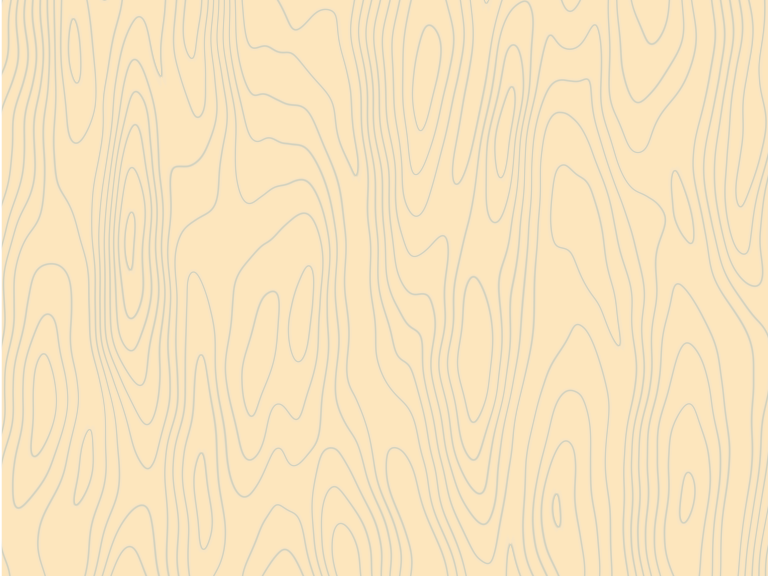
Reproduce this pattern procedurally as a WebGL 2 fragment shader.

```glsl
#version 300 es
precision highp float;
// Wood grain: thin grey-green contour lines on cream. The height field is a
// soft minimum of upright elliptical cones around jittered knots, bent by
// gradient noise; its level lines give the rings, tongues and long fibres.
uniform vec2 u_resolution;
out vec4 fragColor;

vec2 hash2(vec2 cell) {
    vec3 q = fract(cell.xyx * vec3(0.1031, 0.1030, 0.0973));
    q += dot(q, q.yzx + 33.33);
    return fract((q.xx + q.yz) * q.zy);
}

float cornerSlope(vec2 cell, vec2 corner, vec2 f) {
    float angle = 6.2832 * hash2(cell + corner + 57.0).x;
    return dot(vec2(cos(angle), sin(angle)), f - corner);
}

float gradientNoise(vec2 p) {
    vec2 cell = floor(p), f = p - cell;
    vec2 u = f * f * f * (f * (f * 6.0 - 15.0) + 10.0);
    float low = mix(cornerSlope(cell, vec2(0, 0), f), cornerSlope(cell, vec2(1, 0), f), u.x);
    float high = mix(cornerSlope(cell, vec2(0, 1), f), cornerSlope(cell, vec2(1, 1), f), u.x);
    return mix(low, high, u.y);
}

// Soft distance to the nearest knots, stretched along the trunk
float knotField(vec2 p) {
    vec2 cellSize = vec2(0.175, 0.68);
    vec2 home = floor(p / cellSize);
    float sum = 0.0;
    for (int j = -2; j <= 2; j++) {
        for (int i = -2; i <= 2; i++) {
            vec2 cell = home + vec2(i, j);
            vec2 jitter = hash2(cell + 11.0);
            float stagger = 0.5 * mod(cell.x, 2.0);
            vec2 knot = (cell + vec2(0.15, 0.1) + vec2(0.7, 0.5) * jitter) * cellSize;
            knot.y += (stagger - 0.1) * cellSize.y;
            vec2 offset = (p - knot) * vec2(1.0, 0.20);
            float cone = sqrt(dot(offset, offset) + 0.0004);
            float depth = 0.035 * hash2(cell + 83.0).y;
            sum += exp(-70.0 * (cone + depth));
        }
    }
    return -log(sum) / 70.0;
}

float grainHeight(vec2 p) {
    // Broad sway of the fibres, then the unsteady hand
    p.x += 0.08 * gradientNoise(p * vec2(2.5, 2.0));
    p.x += 0.018 * gradientNoise(p * vec2(8.0, 7.5) + 19.0);
    // Long slopes carry fibres from edge to edge past the knots
    float fibres = 0.14 * gradientNoise(p * vec2(2.2, 0.45) + 29.0)
                 + 0.04 * gradientNoise(p * vec2(5.5, 1.2) + 41.0)
                 + 0.006 * gradientNoise(p * vec2(20.0, 6.0) + 67.0);
    return knotField(p) + fibres;
}

void main() {
    vec2 uv = gl_FragCoord.xy / u_resolution.y;
    vec2 p = uv + vec2(3.0, 5.0);

    // Height and its slope by central differences
    float height = grainHeight(p);
    vec2 e = vec2(0.001, 0.0);
    vec2 slope = vec2(grainHeight(p + e) - grainHeight(p - e),
                      grainHeight(p + e.yx) - grainHeight(p - e.yx)) / (2.0 * e.x);

    // Distance to the nearest level line, in canvas heights
    float spacing = 0.0130;
    float gap = abs(fract(height / spacing) - 0.5) * spacing;
    float lineDist = gap / max(length(slope), 0.02);

    // Pen line with a slight change of pressure and a faint pale rim
    float pressure = 1.0 + 0.45 * gradientNoise(p * vec2(9.0, 5.0));
    float ink = 0.88 * (1.0 - smoothstep(0.0, 0.0027 * pressure, lineDist));
    float rim = 1.0 - smoothstep(0.0040, 0.0062, lineDist);

    vec3 cream = vec3(0.992, 0.902, 0.740);
    vec3 paleRim = vec3(0.978, 0.899, 0.762);
    vec3 greyGreen = vec3(0.800, 0.808, 0.742);
    vec3 color = mix(mix(cream, paleRim, rim), greyGreen, ink);

    // Hairline of bare white along the left edge
    color = mix(vec3(1.0), color, smoothstep(0.0018, 0.0042, uv.x));
    fragColor = vec4(color, 1.0);
}
```
